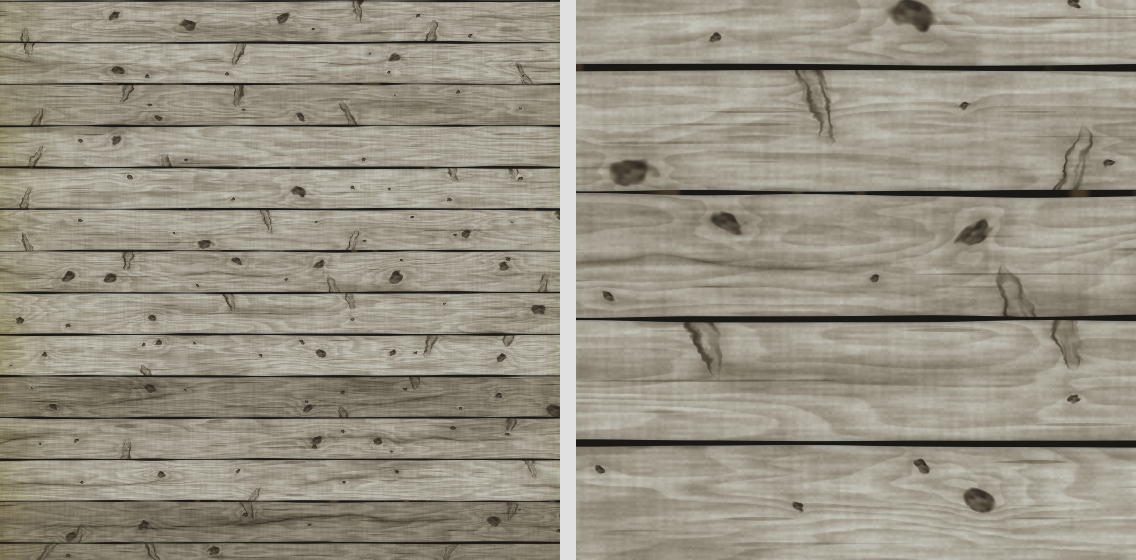
Left, the full canvas; right, a detail of the centre.
Give the GLSL for this texture, as a Shadertoy shader.

```glsl
// Weathered grey timber wall: horizontal boards with dark open joints.
// Each board gets its own tone, contour-line grain that bends around knots,
// spike knots at its edges, a wavy heart line, fibres, saw marks and stains.

const float BOARDS = 13.43;      // boards over the canvas height
const float TOP_OFFSET = 0.02;   // first joint below the top edge, in boards
const vec3 DARK_WOOD = vec3(0.15, 0.14, 0.12);
const vec3 PALE_WOOD = vec3(0.71, 0.70, 0.65);
const vec3 JOINT = vec3(0.10, 0.095, 0.08);
const float BOARD_TONE[14] = float[14](0.94, 1.00, 0.86, 0.97, 1.02, 0.98, 0.95,
                                       0.98, 1.02, 0.75, 0.92, 1.00, 0.72, 0.73);

float hash(vec2 p) {
    return fract(sin(dot(p, vec2(127.1, 311.7))) * 43758.5453);
}

float noise(vec2 p) {
    vec2 i = floor(p), f = fract(p);
    f = f * f * (3.0 - 2.0 * f);
    return mix(mix(hash(i), hash(i + vec2(1, 0)), f.x),
               mix(hash(i + vec2(0, 1)), hash(i + vec2(1, 1)), f.x), f.y);
}

float fbm(vec2 p) {
    float sum = 0.0, amp = 0.5;
    for (int i = 0; i < 4; i++) {
        sum += amp * noise(p);
        p = p * 2.03 + 17.3;
        amp *= 0.5;
    }
    return sum / 0.9375;
}

// Round knots: x is darkness, y is how far the grain is pushed around them.
vec2 roundKnots(vec2 q, float board, float spacing, float size, float chance) {
    vec2 result = vec2(0.0);
    for (int i = -1; i <= 1; i++) {
        float cell = floor(q.x / spacing) + float(i);
        vec2 seed = vec2(cell, board + spacing * 17.0);
        if (hash(seed) > chance) continue;
        vec2 center = vec2((cell + 0.15 + 0.7 * hash(seed + 3.1)) * spacing,
                           mix(0.15, 0.85, hash(seed + 5.7)));
        float radius = size * mix(0.5, 1.3, hash(seed + 8.3));
        vec2 d = (q - center) * vec2(0.75, 1.0) / radius;
        d.y += d.x * mix(-0.5, 0.5, hash(seed + 1.9));
        float dist = length(d) + 0.6 * (noise(d * 1.7 + seed) - 0.5);
        float core = (1.0 - smoothstep(0.65, 1.05, dist)) * (0.5 + 0.45 * noise(d * 3.0));
        result.x = max(result.x, max(core, 0.2 * exp(-0.8 * max(dist, 0.0))));
        result.y += exp(-0.45 * max(dist, 0.0));
    }
    return result;
}

// Spike knots: slanted tapering scars that start at a board edge.
vec2 spikeKnots(vec2 q, float board, float spacing, float chance) {
    vec2 result = vec2(0.0);
    for (int i = -1; i <= 1; i++) {
        float cell = floor(q.x / spacing) + float(i);
        vec2 seed = vec2(cell, board + 71.0);
        if (hash(seed) > chance) continue;
        float depth = hash(seed + 2.3) < 0.5 ? q.y : 1.0 - q.y;
        float reach = mix(0.25, 0.65, hash(seed + 4.9));
        float slant = mix(-0.7, 0.7, hash(seed + 6.1));
        float start = (cell + 0.2 + 0.6 * hash(seed + 9.7)) * spacing;
        float across = q.x - start - slant * depth + 0.16 * (fbm(q * 7.0) - 0.5);
        float width = 0.13 * sqrt(max(1.0 - depth / reach, 0.0)) + 0.01;
        float side = abs(across) / width;
        float fade = 1.0 - smoothstep(0.75 * reach, 1.1 * reach, depth);
        float rim = mix(0.45, 1.0, smoothstep(0.2, 0.7, side));
        float scar = (1.0 - smoothstep(0.75, 1.1, side)) * rim
                   * mix(0.15, 0.85, noise(vec2(across * 35.0, depth * 5.0) + seed));
        float halo = exp(-abs(across) * 5.0) * fade;
        result = max(result, vec2(max(scar * fade, 0.14 * halo), halo * 0.7));
    }
    return result;
}

// Wavy dark line along the pith, broken up over its length.
float heartLine(vec2 q, float board) {
    float center = 0.25 + 0.6 * fbm(vec2(q.x * 0.45, board * 9.1));
    float strength = smoothstep(0.2, 0.7, noise(vec2(q.x * 0.6, board * 5.3)));
    float width = mix(0.012, 0.06, noise(vec2(q.x * 1.3, board * 3.7)));
    return strength * exp(-abs(q.y - center) / width) * step(0.45, hash(vec2(board, 4.4)));
}

float woodTone(vec2 q, float board) {
    vec2 knot = roundKnots(q, board, 2.1, 0.12, 0.5);
    vec2 pin = roundKnots(q, board, 1.3, 0.045, 0.45);
    vec2 spike = spikeKnots(q, board, 2.3, 0.45);
    vec2 s = q + vec2(board * 13.7, board * 3.3);

    // Growth rings are contour lines of a stretched noise field.
    float field = 13.0 * fbm(s * vec2(0.18, 1.5)) + 3.0 * knot.y + pin.y + 2.0 * spike.y;
    float phase = fract(field);
    float ring = smoothstep(0.1, 0.8, phase) * (1.0 - smoothstep(0.84, 0.98, phase));
    float fibre = noise(s * vec2(1.8, 24.0)) + 1.3 * noise(s * vec2(5.0, 42.0)) - 1.15;
    float saw = noise(s * vec2(24.0, 3.0)) - 0.5;
    float speckle = hash(floor(s * 38.0)) - 0.5;
    float stain = smoothstep(0.5, 0.85, fbm(s * vec2(0.35, 2.8) + 31.0));
    float crack = smoothstep(0.86, 0.94, noise(s * vec2(0.9, 20.0) + 57.0));

    float tone = BOARD_TONE[int(clamp(board, 0.0, 13.0))];
    tone += 0.11 * fibre + 0.07 * saw + 0.05 * speckle - 0.13 * ring;
    tone -= 0.22 * stain + 0.22 * crack + 0.36 * heartLine(q, board);
    return tone * (1.0 - max(knot.x, max(pin.x, spike.x)));
}

void mainImage(out vec4 fragColor, in vec2 fragCoord) {
    vec2 uv = fragCoord / iResolution.xy;
    vec2 p = vec2(uv.x, 1.0 - uv.y) * BOARDS - vec2(0.0, TOP_OFFSET);
    float pixel = BOARDS / iResolution.y;
    float board = max(floor(p.y), 0.0);

    // Boards, slightly warmer in the middle tones.
    float tone = clamp(woodTone(vec2(p.x, p.y - board), board), 0.0, 1.08);
    vec3 color = mix(DARK_WOOD, PALE_WOOD, tone);
    color += tone * (1.0 - tone) * vec3(0.0, -0.09, -0.20);

    // Olive weathering at the sides.
    float side = exp(-uv.x * 18.0) + 0.3 * exp(-(1.0 - uv.x) * 35.0);
    color *= mix(vec3(1.0), vec3(0.86, 0.83, 0.66), side * fbm(p * vec2(0.8, 1.5)) * 1.3);

    // Joints with uneven width, soft shade and a few bits of debris.
    float joint = floor(p.y + 0.5);
    float edge = abs(p.y - joint + 0.02 * (noise(vec2(p.x * 0.5, joint * 5.0)) - 0.5));
    float halfWidth = 0.006 + 0.026 * noise(vec2(p.x * 1.1, joint * 7.0));
    float debris = smoothstep(0.8, 0.95, noise(vec2(p.x * 4.0, joint * 11.0))) * step(0.6, hash(vec2(joint, 2.0)));
    vec3 gap = mix(JOINT, vec3(0.38, 0.30, 0.20), 0.6 * debris);
    color *= 1.0 - 0.2 * exp(-max(edge - halfWidth, 0.0) * 45.0);
    color = mix(gap, color, smoothstep(-0.6 * pixel, 0.6 * pixel, edge - halfWidth));
    fragColor = vec4(color, 1.0);
}
```
